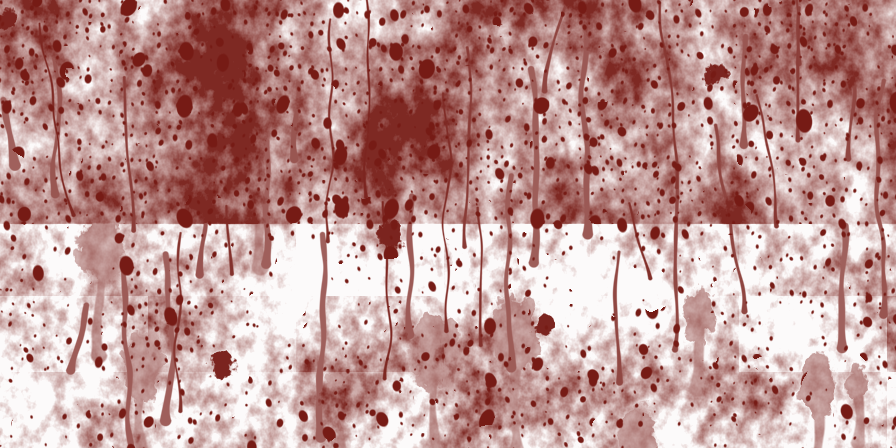
This texture is drawn by a Shadertoy shader. Its source:

```glsl
// Grunge wall of dark red stains: a dense band above a clean horizontal edge and
// a paler band below. Gradient-noise mottling sets the stain depth; scattered
// drops, rough blotches and wavering drips are laid over it with distance functions.

const vec3 PAPER = vec3(0.99, 0.98, 0.98);
const vec3 STAIN = vec3(0.44, 0.07, 0.045);
const float EDGE_Y = 0.5;           // height of the edge between the bands
const float UPPER_DEPTH = 0.54;     // mean stain of each band
const float LOWER_DEPTH = 0.14;
const float CLOUD_GAIN = 0.75;      // contrast of broad patches
const float GRAIN_GAIN = 0.42;      // contrast of fine mottling
const float DROP_STRETCH = 0.68;    // below 1 makes drops taller
const int DROP_LAYERS = 4;
const int DRIPS = 36;
const int BLOTCHES = 15;

vec3 hash3(vec2 p) {
    vec3 q = fract(p.xyx * vec3(0.1031, 0.1030, 0.0973));
    q += dot(q, q.yxz + 33.33);
    return fract((q.xxy + q.yzz) * q.zyx);
}

float cornerSlope(vec2 cell, vec2 offset) {
    float angle = 6.2832 * hash3(cell + 17.0).x;
    return dot(vec2(cos(angle), sin(angle)), offset);
}

float gradientNoise(vec2 p) {
    vec2 i = floor(p), f = p - i;
    vec2 u = f * f * f * (f * (f * 6.0 - 15.0) + 10.0);
    vec2 e = vec2(1.0, 0.0);
    return mix(mix(cornerSlope(i, f), cornerSlope(i + e, f - e), u.x),
               mix(cornerSlope(i + e.yx, f - e.yx), cornerSlope(i + 1.0, f - 1.0), u.x), u.y);
}

float fbm(vec2 p) {
    float sum = 0.0, gain = 1.0;
    for (int i = 0; i < 4; i++) {
        sum += gain * gradientNoise(p);
        p = mat2(1.6, 1.2, -1.2, 1.6) * p + 7.3;
        gain *= 0.55;
    }
    return sum;
}

// Coverage of a shape from its signed distance
float cover(float d, float soft) {
    return 1.0 - smoothstep(-soft, soft, d);
}

// One jittered ellipse per grid cell, kept inside its cell
float dropLayer(vec2 p, float size, float density, float seed, float soft) {
    vec2 cell = floor(p / size);
    vec3 place = hash3(cell + seed);
    vec3 form = hash3(cell + seed + 53.0);
    vec2 q = p - (cell + 0.25 + 0.5 * place.xy) * size;
    q.x += (form.y - 0.5) * 0.5 * q.y;
    q.y *= mix(DROP_STRETCH, 0.95, form.z * form.z);
    float radius = size * mix(0.06, 0.16, form.x);
    return cover(length(q) - radius, soft) * step(place.z, density);
}

// Wavering vertical run with a swollen tip
float dripDistance(vec2 p, vec2 top, float len, float width, float lean, float seed) {
    float bottom = top.y - len;
    float y = clamp(p.y, bottom, top.y);
    float x = top.x + lean * (top.y - y) + 0.022 * gradientNoise(vec2(y * 7.0, seed));
    float swell = 1.0 + 1.0 * exp(-(y - bottom) / 0.025)
                + 0.6 * gradientNoise(vec2(y * 16.0, seed + 9.5));
    return length(p - vec2(x, y)) - width * swell;
}

void mainImage(out vec4 fragColor, in vec2 fragCoord) {
    vec2 p = fragCoord / iResolution.y;
    float wide = iResolution.x / iResolution.y;
    float soft = 0.9 / iResolution.y;
    float upper = smoothstep(EDGE_Y - soft, EDGE_Y + soft, p.y);

    // Mottled ground of both bands
    float cloud = fbm(p * vec2(3.6, 2.6) + 3.7);
    float grain = fbm(p * vec2(27.0, 23.0) + 11.0);
    float paleCloud = fbm(p * 4.2 + 31.0);
    vec3 block = hash3(floor(p / vec2(0.33, 0.17)) + 71.0);
    float patchTone = step(0.6, block.x) * (block.y - 0.5) * 0.4;
    float dense = UPPER_DEPTH + CLOUD_GAIN * cloud + GRAIN_GAIN * grain;
    float pale = LOWER_DEPTH + 0.22 * (0.25 - p.y) + patchTone
               + 0.65 * paleCloud + 0.5 * grain;
    float depth = clamp(mix(pale, dense, upper), 0.0, 0.9);

    // Rough blotches: pale ones with a tail, every third small and dark
    float rough = 0.022 * grain;
    for (int i = 0; i < BLOTCHES; i++) {
        vec3 h = hash3(vec2(float(i), 5.0));
        bool dark = i % 3 == 0;
        vec2 centre = vec2((float(i) + h.x) / float(BLOTCHES) * wide, dark ? h.y : 0.6 * h.y);
        float radius = dark ? mix(0.018, 0.034, h.z) : mix(0.025, 0.052, h.z);
        float d = length((p - centre) * vec2(1.0, dark ? 0.85 : 0.6)) - radius + rough;
        if (!dark) d = min(d, dripDistance(p, centre, radius * 5.0, 0.009, 0.0, h.x * 40.0));
        float tone = dark ? 0.92 : 0.46 + 0.2 * grain;
        depth = mix(depth, max(depth, tone), cover(d, soft * 1.5));
    }

    // Drips, some leaning, from nearly opaque to translucent
    for (int i = 0; i < DRIPS; i++) {
        vec3 h = hash3(vec2(float(i), 23.0));
        vec3 k = hash3(vec2(float(i), 47.0));
        vec2 top = vec2((float(i) + h.x) / float(DRIPS) * wide, mix(0.3, 1.1, h.y));
        float lean = (k.x - 0.5) * 0.5 * step(0.55, k.y);
        float width = mix(0.0022, 0.0062, k.z * k.z);
        float d = dripDistance(p, top, mix(0.12, 0.55, h.z), width, lean, float(i) * 3.7);
        depth = mix(depth, max(depth, mix(0.92, 0.66, k.z)), cover(d, soft));
    }

    // Drops from large to fine, sparser in the pale band
    float density = mix(0.26, 0.5, upper) + 0.45 * paleCloud;
    float size = 0.115;
    for (int i = 0; i < DROP_LAYERS; i++) {
        float seed = 101.0 + 37.0 * float(i);
        float drops = dropLayer(p + 0.31 * float(i), size, density, seed, soft);
        depth = mix(depth, max(depth, 0.96), drops);
        size *= 0.6;
    }

    fragColor = vec4(mix(PAPER, STAIN, depth), 1.0);
}
```
